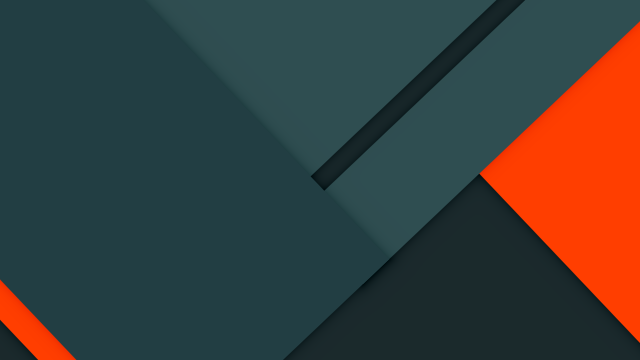
Write a Shadertoy shader that draws this background.

```glsl
// Draws overlapping diagonal paper sheets in teal and orange with soft shadows.

const vec3 DARK   = vec3(0.106, 0.163, 0.174);
const vec3 TEAL   = vec3(0.135, 0.245, 0.263);
const vec3 LIGHT  = vec3(0.185, 0.304, 0.316);
const vec3 ORANGE = vec3(1.0, 0.243, 0.0);

const float TILT = 0.7592;          // sheet angle in radians
const float FAR = 4.0;              // beyond every canvas edge
const float SHADOW_WIDTH = 0.013;
const float SHADOW_DEPTH = 0.065;

// Signed distance to the box spanning two corners
float boxDistance(vec2 p, vec2 low, vec2 high) {
    vec2 d = abs(p - 0.5 * (low + high)) - 0.5 * (high - low);
    return length(max(d, 0.0)) + min(max(d.x, d.y), 0.0);
}

// Lay a sheet over the backdrop, darkening what lies just outside it
vec3 addSheet(vec3 backdrop, vec3 color, vec2 p, vec2 low, vec2 high, float pixel) {
    float d = boxDistance(p, low, high);
    float shadow = SHADOW_DEPTH * exp(-max(d, 0.0) / SHADOW_WIDTH);
    float cover = smoothstep(0.7 * pixel, -0.7 * pixel, d);
    return mix(max(backdrop - shadow, 0.0), color, cover);
}

void mainImage(out vec4 fragColor, in vec2 fragCoord) {
    float pixel = 1.0 / iResolution.y;
    vec2 uv = fragCoord * pixel;

    // Rotated frame: x runs up-right, y runs up-left
    vec2 along = vec2(cos(TILT), sin(TILT));
    vec2 p = vec2(dot(uv, along), dot(uv, vec2(-along.y, along.x)));

    // Shared edges of the sheets
    float fold = 0.977;
    float base = -0.541;

    vec3 color = DARK;

    // Orange sheet at the right and orange band in the lower corner
    color = addSheet(color, ORANGE, p, vec2(1.322, -FAR), vec2(FAR, base + 0.1), pixel);
    color = addSheet(color, ORANGE, p, vec2(0.077, base), vec2(0.3, FAR), pixel);

    // Two light sheets leaving a dark slot between them
    color = addSheet(color, LIGHT, p, vec2(fold - 0.1, base), vec2(FAR, -0.279), pixel);
    color = addSheet(color, LIGHT, p, vec2(fold - 0.1, -0.224), vec2(FAR), pixel);

    // Large teal sheet on top
    color = addSheet(color, TEAL, p, vec2(0.154, base), vec2(fold, FAR), pixel);

    fragColor = vec4(color, 1.0);
}
```
